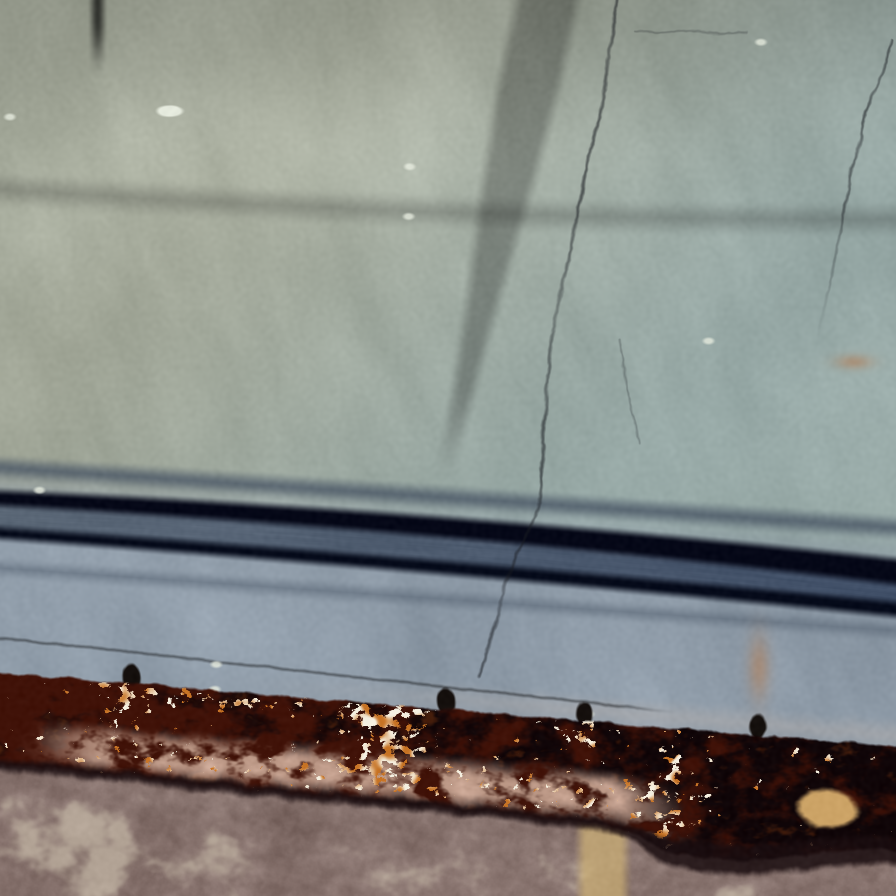
A Shadertoy shader for this texture:

```glsl
// Weathered concrete wall with slanted shadow bands, cracks and a rusted, flaking ledge.

vec2 hash2(vec2 cell) {
  vec3 q = fract(cell.xyx * vec3(.1031, .103, .0973));
  q += dot(q, q.yzx + 33.33);
  return fract((q.xx + q.yz) * q.zy);
}

float corner(vec2 cell, vec2 offset) {
  return dot(hash2(cell) * 2. - 1., offset);
}

float noise(vec2 p) {
  vec2 i = floor(p), f = fract(p), e = vec2(1, 0), u = f * f * (3. - 2. * f);
  return mix(mix(corner(i, f), corner(i + e, f - e), u.x),
             mix(corner(i + e.yx, f - e.yx), corner(i + 1., f - 1.), u.x), u.y);
}

float fbm(vec2 p) {
  float sum = 0., amp = 1.;
  for (int i = 0; i < 4; i++) {
    sum += amp * noise(p);
    p = mat2(1.6, 1.2, -1.2, 1.6) * p + 7.3;
    amp *= .55;
  }
  return sum;
}

// Soft stripe: 1 within width of zero, fading over soft
float band(float d, float width, float soft) {
  return 1. - smoothstep(width - soft, width + soft, abs(d));
}

float blob(vec2 p, float x, float y, float rx, float ry) {
  vec2 d = (p - vec2(x, y)) / vec2(rx, ry);
  return exp(-dot(d, d));
}

float segment(vec2 p, vec2 a, vec2 b) {
  vec2 d = b - a;
  return length(p - a - d * clamp(dot(p - a, d) / dot(d, d), 0., 1.));
}

// Sparse pale chips, at most one per grid cell
float chips(vec2 p, float count, float density) {
  vec2 r = hash2(floor(p * count));
  float d = length((fract(p * count) - .3 - .4 * r.yx) * vec2(.8, 1.3));
  return step(r.x, density) * (1. - smoothstep(.08, .25, d));
}

vec3 wallColor(vec2 p) {
  vec3 c = mix(vec3(.64, .66, .6), vec3(.59, .66, .65), smoothstep(.2, 1.1, p.x + .8 - p.y));
  c *= 1. - .12 * smoothstep(.8, 1.05, p.y);
  c += .06 * blob(p, .36, .83, .3, .12);
  c = mix(vec3(.56, .61, .66), c, smoothstep(.42, .49, p.y + .075 * p.x));
  c += .05 * fbm(p * 5.) + .035 * fbm(vec2(p.x + .35 * p.y, p.y * .35) * 18.);
  // Slanted streak, horizontal stain and short drip
  float width = mix(.01, .034, smoothstep(.5, .95, p.y));
  float streak = band(p.x - .396 - .215 * p.y, width, .009);
  c *= 1. - .25 * streak * smoothstep(.46, .56, p.y);
  c *= 1. - .19 * band(p.y - .789 + .07 * p.x - .036 * p.x * p.x, .01, .013);
  return c * (1. - .65 * band(p.x - .109, .006, .006) * smoothstep(.91, .98, p.y));
}

vec3 addShadows(vec3 c, vec2 p) {
  float x = p.x, upper = p.y - .444 + x * (.05 + .032 * x), lower = p.y - .405 + x * (.071 + .014 * x);
  float between = smoothstep(-.006, .006, lower) * smoothstep(-.006, .006, -upper);
  vec3 slate = mix(vec3(.33, .38, .44), vec3(.22, .28, .38), x);
  c = mix(c, slate + .05 * fbm(vec2(x * 6., upper * 120.)), between * .9);
  c = mix(c, vec3(.28, .33, .39), .75 * band(p.y - .478 + .067 * x, .008, .009));
  c = mix(c, vec3(.33, .38, .44), .6 * band(p.y - .366 + .07 * x, .005, .009));
  c = mix(c, vec3(.02, .03, .09), band(upper, .008 + .006 * x, .006));
  return mix(c, vec3(.02, .04, .1), band(lower, .006 + .002 * x, .006));
}

float cracks(vec2 p) {
  vec2 path[7] = vec2[7](vec2(.69, 1), vec2(.671, .883), vec2(.645, .766), vec2(.612, .596),
                         vec2(.603, .44), vec2(.569, .362), vec2(.534, .245));
  vec2 q = p + .005 * vec2(fbm(p * 28.), fbm(p * 28. + 9.)), bend = vec2(.965, .87);
  float d = 1.;
  for (int i = 0; i < 6; i++) d = min(d, segment(q, path[i], path[i + 1]));
  float side = min(segment(q, vec2(.996, .954), bend), segment(q, bend, vec2(.905, .583)));
  float fine = min(segment(q, vec2(.69, .62), vec2(.713, .505)), segment(q, vec2(.71, .965), vec2(.835, .963)));
  float k = max(band(d, .0018, .0018), band(side, .0015, .0015) * smoothstep(.6, .8, p.y));
  return max(k * (.55 + .5 * noise(p * 22.)), .3 * band(fine, .0012, .0015));
}

vec3 rustColor(vec2 p, float depth) {
  float n = fbm(p * vec2(24, 34));
  vec3 c = mix(vec3(.25, .07, .03), vec3(.06, .02, .03), smoothstep(-.3, .4, n + .7 * p.x - .35));
  c = mix(c, vec3(.48, .21, .06), .5 * smoothstep(.3, .7, n));
  // Peeling pale strip, then bright flakes gathered in clusters
  float strip = band(depth - .73, .18, .12) * band(p.x - .4, .33, .06);
  c = mix(c, vec3(.72, .58, .51) + .2 * n, strip * smoothstep(-.35, .05, n));
  float cluster = blob(p, .435, .18, .045, .055) + .8 * blob(p, .65, .185, .03, .02)
    + .7 * blob(p, .75, .12, .035, .07) + .7 * blob(p, .13, .215, .025, .03)
    + .75 * band(depth - .12, .08, .1) * band(p.x - .29, .15, .06) + .35 * strip;
  float flake = smoothstep(.48, .62, fbm(p * vec2(75, 95)) + .55 * cluster);
  vec3 tint = mix(vec3(.78, .45, .14), vec3(.96, .94, .88), smoothstep(-.25, .2, noise(p * 65.)));
  c = mix(c, tint, flake);
  return mix(c, vec3(.8, .64, .4), smoothstep(.35, .6, blob(p, .925, .098, .038, .024) + .15 * n));
}

vec3 baseColor(vec2 p) {
  float n = fbm(p * vec2(14, 18));
  vec3 c = vec3(.53, .45, .43) + .1 * n + .06 * fbm(p * 60.);
  c = mix(c, vec3(.76, .71, .64), .7 * smoothstep(.2, .7, n + .6 * blob(p, .1, .04, .13, .05)));
  return mix(c, vec3(.78, .67, .46), .8 * band(p.x - .673, .026, .008));
}

void mainImage(out vec4 fragColor, in vec2 fragCoord) {
  vec2 p = fragCoord / iResolution.xy;
  float ragged = fbm(p * vec2(32, 20)), dip = smoothstep(.68, .76, p.x);
  float top = .249 - .082 * p.x + .004 * ragged;
  float bottom = .147 - .1 * p.x - .025 * dip + .028 * smoothstep(.8, 1., p.x) + .006 * ragged;

  // Wall with pale ledge rim, seam, cracks and marks
  vec3 c = addShadows(wallColor(p), p);
  c = mix(c, vec3(.68, .67, .67), .55 * band(p.y - top - .012, .01, .012) * smoothstep(.2, .7, p.x));
  c *= 1. - .4 * band(p.y - .288 + .11 * p.x + .002 * ragged, .0015, .002) * (1. - dip);
  c = mix(c, vec3(.1, .11, .13), .85 * cracks(p));
  float chip = smoothstep(.4, .7, blob(p, .19, .876, .018, .008) + .1 * ragged);
  c = mix(c, vec3(.9, .92, .87), max(chip, .8 * chips(p, 36., .012)));
  float stain = blob(p, .953, .596, .02, .008) + blob(p, .847, .255, .012, .035);
  c = mix(c, vec3(.68, .5, .36), .6 * stain);
  // Dark notches along the ledge
  for (int i = 0; i < 4; i++) {
    float x = .147 + .233 * float(i) + (i == 1 ? .117 : i == 2 ? .039 : 0.);
    float notch = blob(p, x, .257 - .082 * x, .012, .018);
    c = mix(c, vec3(.08, .06, .05), smoothstep(.4, .65, notch + .25 * ragged));
  }

  // Rust below the wall, then the worn base
  c = mix(rustColor(p, (top - p.y) / (top - bottom)), c, smoothstep(-.002, .002, p.y - top));
  c = mix(baseColor(p), c, smoothstep(-.003, .003, p.y - bottom));
  c = mix(c, vec3(.1, .05, .06), .85 * band(p.y - bottom, .006 + .01 * dip, .005));
  fragColor = vec4(clamp(c + .025 * noise(p * 150.), 0., 1.), 1);
}
```
